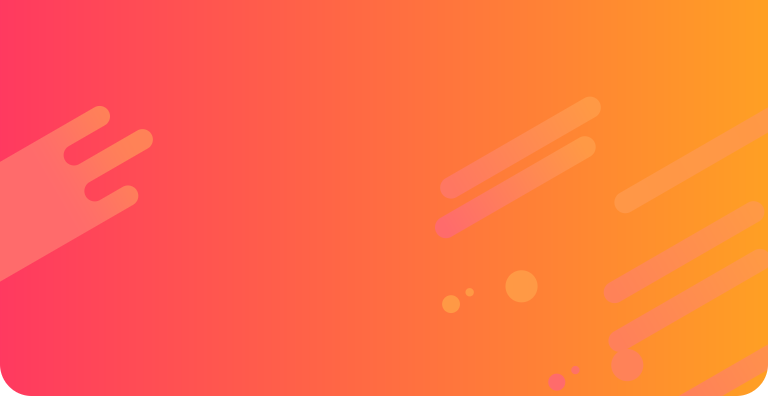
Reproduce this background procedurally as a WebGL 2 fragment shader.

```glsl
#version 300 es
precision highp float;
// Warm pink-to-orange banner with slanted rounded bars, dots and a fingered splash.

uniform vec2 u_resolution;
out vec4 fragColor;

const vec2 SLANT = vec2(0.866, 0.5);
const vec3 CORAL = vec3(1.0, 0.42, 0.42);
const vec3 AMBER = vec3(1.0, 0.60, 0.27);

// Bars: start point, length, coral share at the start
const vec4 BARS[6] = vec4[6](
  vec4(1.139, 0.526, 0.405, 0.75), vec4(1.126, 0.426, 0.405, 1.0),
  vec4(1.579, 0.489, 0.500, 0.05), vec4(1.552, 0.262, 0.405, 0.5),
  vec4(1.564, 0.139, 0.410, 0.55), vec4(1.703, -0.038, 0.400, 0.6));

// Dots: centre, radius, coral share
const vec4 DOTS[6] = vec4[6](
  vec4(1.317, 0.277, 0.0405, 0.0), vec4(1.139, 0.232, 0.0225, 0.0),
  vec4(1.186, 0.262, 0.0105, 0.0), vec4(1.584, 0.078, 0.0405, 0.5),
  vec4(1.406, 0.035, 0.0215, 1.0), vec4(1.453, 0.0655, 0.0105, 0.85));

// Antialiased coverage of a signed distance
float coverage(float d) {
  return clamp(0.5 - d * u_resolution.y, 0.0, 1.0);
}

// Capsule lying along x from 'from' to 'to'
float capsule(vec2 q, float from, float to, float radius) {
  return length(vec2(q.x - clamp(q.x, from, to), q.y)) - radius;
}

// Rotate so that x runs along the slant
vec2 alongSlant(vec2 p) {
  return vec2(dot(p, SLANT), dot(p, vec2(-SLANT.y, SLANT.x)));
}

// Slanted band ending in three fingers parted by two round notches
float splash(vec2 q) {
  const float r = 0.0262;
  q.y -= 0.381;
  float d = max(abs(q.y) - 5.0 * r, q.x - 0.466);
  for (int i = 0; i < 2; i++) {
    vec2 notch = q - vec2(0.0, r * (4.0 * float(i) - 2.0));
    d = max(d, -capsule(notch, 0.466, 2.0, r));
  }
  vec3 tips = vec3(0.5325, 0.6355, 0.571);
  for (int i = 0; i < 3; i++) {
    vec2 finger = q - vec2(0.0, r * 4.0 * float(i - 1));
    d = min(d, capsule(finger, -1.0, tips[i], r));
  }
  return d;
}

void main() {
  vec2 p = gl_FragCoord.xy / u_resolution.y;
  float width = u_resolution.x / u_resolution.y;

  // Background gradient
  vec3 color = mix(vec3(1.0, 0.225, 0.375), vec3(1.0, 0.625, 0.14), p.x / width);

  // Splash at the left, warmer towards its tips
  vec2 q = alongSlant(p);
  vec3 splashColor = mix(CORAL, vec3(1.0, 0.51, 0.34), smoothstep(0.36, 0.63, q.x));
  color = mix(color, splashColor, coverage(splash(q)));

  // Slanted bars fading from coral to amber
  for (int i = 0; i < 6; i++) {
    vec4 bar = BARS[i];
    vec2 local = alongSlant(p - bar.xy);
    float fade = clamp(local.x / bar.z, 0.0, 1.0);
    vec3 barColor = mix(AMBER, CORAL, bar.w * (1.0 - fade));
    color = mix(color, barColor, coverage(capsule(local, 0.0, bar.z, 0.0275)));
  }

  // Dots
  for (int i = 0; i < 6; i++) {
    vec4 dotShape = DOTS[i];
    float d = length(p - dotShape.xy) - dotShape.z;
    color = mix(color, mix(AMBER, CORAL, dotShape.w), coverage(d));
  }

  // White outside the rounded lower corners
  vec2 corner = vec2(abs(p.x - 0.5 * width) - 0.5 * width, -p.y) + 0.08;
  float card = length(max(corner, 0.0)) - 0.08;
  color = mix(vec3(1.0), color, coverage(card));

  fragColor = vec4(color, 1.0);
}
```
